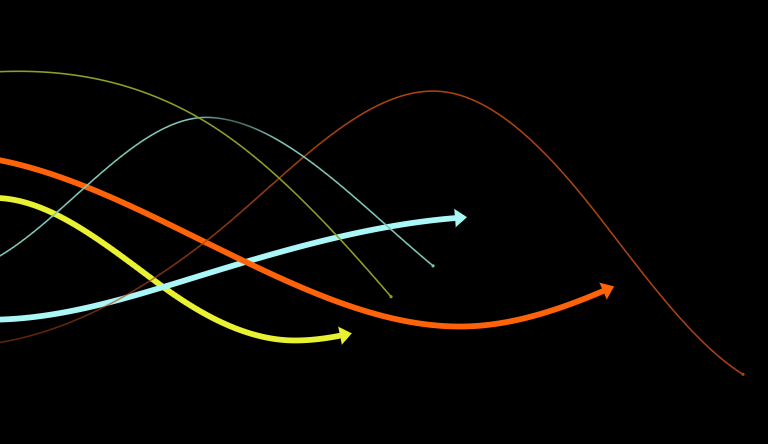
Write a WebGL 1 fragment shader that draws this background.

```glsl
precision highp float;
// Six flowing curves on black: three bold arrows crossed by three fine lines.
// Each curve is a chain of cubic Hermite spans y(x); its distance is the height
// difference divided by the local slope length, then smoothed to a stroke.
uniform vec2 u_resolution;

// Layout grid spanning the canvas, with y pointing down.
const vec2 GRID = vec2(768.0, 446.0);

const float BOLD = 2.9;         // half width of the arrow shafts
const float FINE = 0.8;         // half width of the thin lines
const float DOT = 1.6;          // radius of the thin line ends
const float HEAD_LENGTH = 11.0;
const float HEAD_HALF = 8.5;

const vec3 YELLOW = vec3(0.91, 0.95, 0.20);
const vec3 CYAN = vec3(0.67, 0.97, 0.97);
const vec3 ORANGE = vec3(1.00, 0.39, 0.04);
const vec3 OLIVE = vec3(0.56, 0.62, 0.16);
const vec3 TEAL = vec3(0.50, 0.77, 0.72);
const vec3 RUST = vec3(0.66, 0.26, 0.08);

// Knots: x, y, slope.
const vec3 YELLOW_A = vec3(0.0, 199.0, 0.06);
const vec3 YELLOW_B = vec3(160.0, 286.0, 0.74);
const vec3 YELLOW_C = vec3(295.0, 342.0, 0.0);
const vec3 YELLOW_D = vec3(341.0, 337.0, -0.2);

const vec3 CYAN_A = vec3(0.0, 321.0, -0.03);
const vec3 CYAN_B = vec3(200.0, 277.0, -0.31);
const vec3 CYAN_C = vec3(456.0, 219.0, -0.08);

const vec3 ORANGE_A = vec3(0.0, 161.0, 0.2);
const vec3 ORANGE_B = vec3(225.0, 253.0, 0.49);
const vec3 ORANGE_C = vec3(460.0, 328.0, 0.0);
const vec3 ORANGE_D = vec3(604.0, 292.0, -0.43);

const vec3 OLIVE_A = vec3(0.0, 72.0, -0.04);
const vec3 OLIVE_B = vec3(200.0, 119.0, 0.58);
const vec3 OLIVE_C = vec3(391.0, 298.0, 1.17);

const vec3 TEAL_A = vec3(0.0, 257.0, -0.6);
const vec3 TEAL_B = vec3(210.0, 118.0, 0.05);
const vec3 TEAL_C = vec3(433.0, 267.0, 0.83);

const vec3 RUST_A = vec3(0.0, 344.0, -0.17);
const vec3 RUST_B = vec3(205.0, 243.0, -0.78);
const vec3 RUST_C = vec3(433.0, 91.5, 0.0);
const vec3 RUST_D = vec3(600.0, 219.0, 1.3);
const vec3 RUST_E = vec3(743.0, 376.0, 0.62);

// Distance to the Hermite span between two knots.
float span(vec2 p, vec3 a, vec3 b) {
  if (p.x < a.x) return length(p - a.xy);
  if (p.x > b.x) return length(p - b.xy);
  float run = b.x - a.x;
  float t = (p.x - a.x) / run;
  float rise = b.y - a.y;
  float c2 = 3.0 * rise - run * (2.0 * a.z + b.z);
  float c3 = run * (a.z + b.z) - 2.0 * rise;
  float y = a.y + t * (run * a.z + t * (c2 + t * c3));
  float slope = a.z + t * (2.0 * c2 + 3.0 * t * c3) / run;
  return abs(p.y - y) / sqrt(1.0 + slope * slope);
}

// Signed distance to a triangular arrowhead whose base sits on the last knot.
float arrowhead(vec2 p, vec3 knot) {
  vec2 dir = normalize(vec2(1.0, knot.z));
  vec2 q = p - knot.xy;
  float along = dot(q, dir);
  float across = abs(dot(q, vec2(-dir.y, dir.x)));
  vec2 normal = normalize(vec2(HEAD_HALF, HEAD_LENGTH));
  float side = dot(vec2(along - HEAD_LENGTH, across), normal);
  return max(side, -along - 1.0);
}

// Blends a colour over the background where the signed distance is negative.
vec3 paint(vec3 base, vec3 ink, float dist, float unit, float opacity) {
  return mix(base, ink, opacity * clamp(0.5 - dist / unit, 0.0, 1.0));
}

void main() {
  vec2 p = gl_FragCoord.xy / u_resolution * GRID;
  p.y = GRID.y - p.y;
  float unit = GRID.y / u_resolution.y;
  vec3 color = vec3(0.0);

  // Bold arrows
  float d = min(span(p, YELLOW_A, YELLOW_B), span(p, YELLOW_B, YELLOW_C));
  d = min(d, span(p, YELLOW_C, YELLOW_D)) - BOLD;
  color = paint(color, YELLOW, min(d, arrowhead(p, YELLOW_D)), unit, 1.0);

  d = min(span(p, CYAN_A, CYAN_B), span(p, CYAN_B, CYAN_C)) - BOLD;
  color = paint(color, CYAN, min(d, arrowhead(p, CYAN_C)), unit, 1.0);

  d = min(span(p, ORANGE_A, ORANGE_B), span(p, ORANGE_B, ORANGE_C));
  d = min(d, span(p, ORANGE_C, ORANGE_D)) - BOLD;
  color = paint(color, ORANGE, min(d, arrowhead(p, ORANGE_D)), unit, 1.0);

  // Fine lines; teal dims past its crest, rust dims towards the left
  d = min(span(p, RUST_A, RUST_B), span(p, RUST_B, RUST_C));
  d = min(d, min(span(p, RUST_C, RUST_D), span(p, RUST_D, RUST_E))) - FINE;
  d = min(d, length(p - RUST_E.xy) - DOT);
  color = paint(color, RUST, d, unit, mix(0.55, 1.0, smoothstep(0.0, 400.0, p.x)));

  d = min(span(p, TEAL_A, TEAL_B), span(p, TEAL_B, TEAL_C)) - FINE;
  d = min(d, length(p - TEAL_C.xy) - DOT);
  float crest = 1.0 - smoothstep(0.0, 50.0, abs(p.x - 235.0));
  color = paint(color, TEAL, d, unit, 1.0 - 0.45 * crest);

  d = min(span(p, OLIVE_A, OLIVE_B), span(p, OLIVE_B, OLIVE_C)) - FINE;
  d = min(d, length(p - OLIVE_C.xy) - DOT);
  color = paint(color, OLIVE, d, unit, 1.0);

  gl_FragColor = vec4(color, 1.0);
}
```
